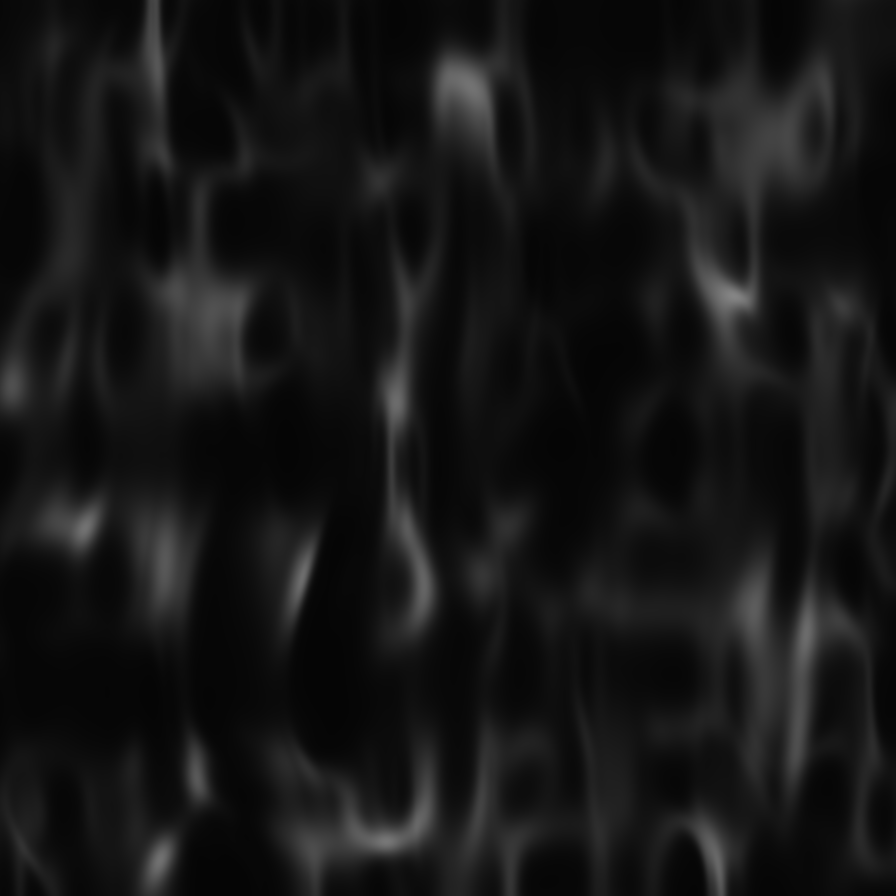
Reproduce this texture procedurally as a three.js fragment shader.

```glsl
// Soft grey streaks, mostly upright, glinting out of a near-black crumpled surface.
varying vec2 vUv;

// Sine-free hash from a lattice point to 0..1
float hash(vec2 p) {
  vec3 q = fract(vec3(p.xyx) * 0.1031);
  q += dot(q, q.yzx + 33.33);
  return fract((q.x + q.y) * q.z);
}

// Smooth value noise in -1..1
float valueNoise(vec2 p) {
  vec2 cell = floor(p);
  vec2 f = fract(p);
  vec2 w = f * f * (3.0 - 2.0 * f);
  float low = mix(hash(cell), hash(cell + vec2(1.0, 0.0)), w.x);
  float high = mix(hash(cell + vec2(0.0, 1.0)), hash(cell + vec2(1.0, 1.0)), w.x);
  return 2.0 * mix(low, high, w.y) - 1.0;
}

// Product of soft ridges: bright only where every layer is near zero
float streaks(vec2 p, float sharpness) {
  float falloff = 0.0;
  for (int i = 0; i < 4; i++) {
    float layer = float(i);
    vec2 frequency = vec2(max(1.0, layer), 1.0 + step(1.5, layer));
    float height = valueNoise(p * frequency + layer * vec2(37.0, 71.0) + 11.0);
    falloff += height * height;
    // Each layer bends the next, so that streaks lean both ways
    p += height * vec2(0.15, 0.12);
  }
  return exp(-sharpness * falloff);
}

void main() {
  // Cells are twice as tall as they are wide
  vec2 p = vUv * vec2(8.0, 4.0) + vec2(0.0, 0.04);
  float glints = streaks(p, 4.9);
  float faintFolds = streaks(p + vec2(53.0, 29.0), 4.0);
  float grey = 0.02 + 0.45 * glints + 0.12 * faintFolds;
  gl_FragColor = vec4(vec3(grey), 1.0);
}
```
